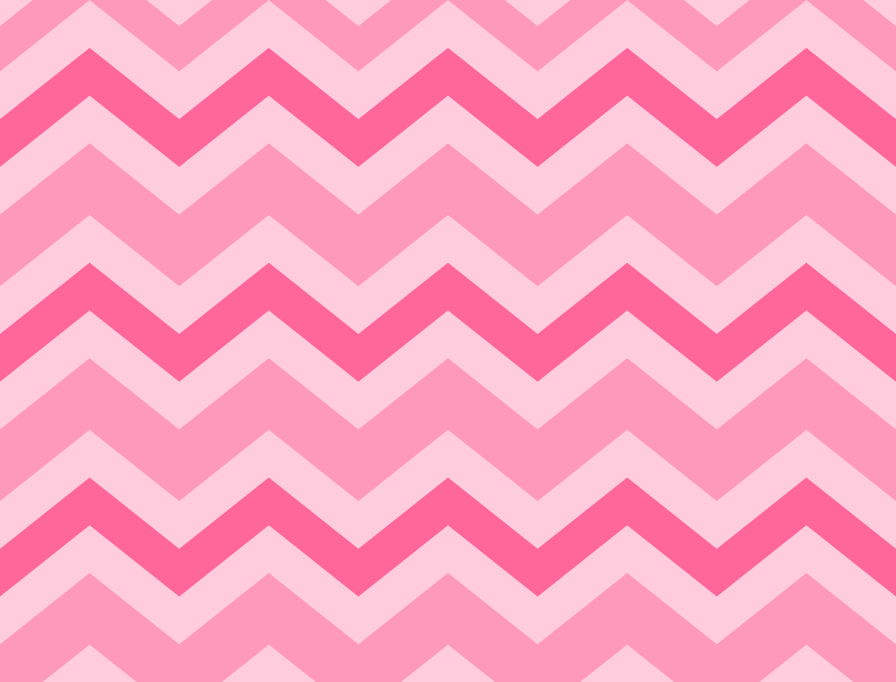
Write a Shadertoy shader that draws this pattern.

```glsl
const vec3 PALE_PINK = vec3(1.0, 0.8, 0.867);
const vec3 MID_PINK  = vec3(1.0, 0.6, 0.733);
const vec3 HOT_PINK  = vec3(1.0, 0.4, 0.6);

const float COLUMNS = 5.0;          // zigzags across the canvas
const float ROW_HEIGHT = 0.315;     // share of canvas height
const float ZIGZAG_DEPTH = 0.1045;  // peak to trough
const float FIRST_PEAK = 0.0702;    // top edge of the first hot stripe
const float STRIPS = 9.0;           // equal strips in one row

// 0 at each peak, 1 at each trough
float zigzag(float x, float columns) {
    return abs(2.0 * fract(x * columns) - 1.0);
}

// Soft-edged coverage of the interval from start to end
float band(float pos, float start, float end, float soft) {
    return smoothstep(start - soft, start + soft, pos)
         - smoothstep(end - soft, end + soft, pos);
}

void mainImage(out vec4 fragColor, in vec2 fragCoord) {
    vec2 uv = fragCoord / iResolution.xy;
    float depth = 1.0 - uv.y - FIRST_PEAK - ZIGZAG_DEPTH * zigzag(uv.x, COLUMNS);

    // Each row starts one strip above its hot stripe, inside a pale stripe
    float phase = depth / ROW_HEIGHT + 1.0 / STRIPS;
    float strip = fract(phase) * STRIPS;

    // Edge softness, widened for the slanted stripes
    float slope = 2.0 * COLUMNS * ZIGZAG_DEPTH * iResolution.y / iResolution.x;
    float soft = 0.6 * length(vec2(1.0, slope)) * STRIPS / (ROW_HEIGHT * iResolution.y);

    // The row cut by the top edge has a thinner mid stripe
    float midStart = phase < 0.0 ? 6.1 : 5.0;

    vec3 color = mix(PALE_PINK, HOT_PINK, band(strip, 1.0, 3.0, soft));
    color = mix(color, MID_PINK, band(strip, midStart, 8.0, soft));
    fragColor = vec4(color, 1.0);
}
```
